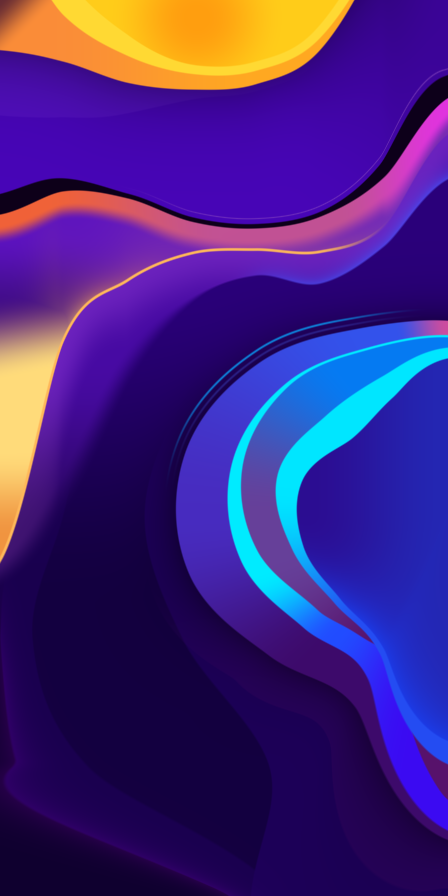
A WebGL 1 fragment shader for this background:

```glsl
precision highp float;
uniform vec2 u_resolution;

// Smooth step that also accepts falling ranges
float ramp(float a, float b, float x) {
  float t = clamp((x - a) / (b - a), 0., 1.);
  return t * t * (3. - 2. * t);
}

// Cubic interpolation weights for knots at offsets t
vec4 weights(vec4 t) {
  t = abs(t);
  vec4 inner = 1. + t * t * (1.5 * t - 2.5);
  vec4 outer = 2. - t * (4. - t * (2.5 - .5 * t));
  return mix(mix(inner, outer, step(1., t)), vec4(0), step(2., t));
}

// Curve over 0..1 through eight evenly spaced heights
float curve(float x, vec4 a, vec4 b) {
  vec4 t = x * 7. - vec4(0, 1, 2, 3);
  vec4 wa = weights(t), wb = weights(t - 4.);
  return (dot(wa, a) + dot(wb, b)) / dot(wa + wb, vec4(1));
}

// Approximate signed distance past the curve
float edge(vec2 p, vec4 a, vec4 b) {
  float h = curve(p.x, a, b);
  float slope = (curve(p.x + .01, a, b) - h) / .01;
  return (p.y - h) * inversesqrt(1. + slope * slope);
}

float fill(float d) {
  float aa = 1. / u_resolution.x;
  return smoothstep(-aa, aa, d);
}

float line(float d, float width) {
  return fill(width - abs(d));
}

// Violet field with the golden pool at the top
vec3 goldenPool(vec2 p) {
  float pool = edge(p, vec4(.112, .138, .185, .2), vec4(.188, .112, -.13, -.5));
  float rim = edge(p, vec4(-.15, .035, .125, .165), vec4(.158, .085, -.14, -.5));
  float heart = rim + .02 + .05 * ramp(.45, .1, p.x);
  float fold = pool - .015 - .13 * ramp(.5, 0., p.x);
  vec3 col = vec3(.28, .02, .72) * (1. - .18 * ramp(.5, 1., p.x - .5 * p.y));
  col = mix(col, vec3(.33, .07, .75), .7 * fill(-fold) * ramp(.8, .3, p.x));
  col *= 1. - .3 * exp(-14. * max(pool, 0.));
  vec3 amber = mix(vec3(.98, .55, .22), vec3(1, .66, .13), ramp(.1, .6, p.x));
  amber = mix(vec3(.4, .17, .2), amber, ramp(0., .13, p.x + p.y));
  col = mix(col, amber, fill(-pool));
  col = mix(col, vec3(1, .85, .2), fill(-rim));
  float glow = ramp(.02, .2, length(p - vec2(.44, .04)));
  return mix(col, mix(vec3(1, .62, .06), vec3(1, .8, .1), glow), fill(-heart));
}

// Black, coral and purple ribbons crossing the middle
vec3 wave(vec3 col, vec2 p) {
  float ribbon = edge(p, vec4(.479, .427, .443, .495), vec4(.51, .484, .396, .219));
  float thread = edge(p, vec4(1.25, .755, .625, .565), vec4(.557, .562, .505, .3));
  float crest = ribbon + .01 + .035 * ramp(.2, .5, abs(p.x - .5));
  col = mix(col, vec3(.55, .3, .75), .6 * line(crest + .012, .001) * ramp(.25, .5, p.x));
  col = mix(col, vec3(.05, 0, .1), fill(crest));
  vec3 coral = mix(vec3(.94, .38, .22), vec3(.76, .32, .58), ramp(.1, .5, p.x));
  coral = mix(coral, vec3(.88, .2, .87), ramp(.75, 1., p.x));
  vec3 purple = mix(vec3(.36, .07, .75), vec3(.47, .17, .7), ramp(.1, .6, p.x));
  purple *= 1. - .3 * ramp(.52, .7, p.y) * ramp(.35, .1, p.x);
  vec3 body = mix(coral, purple, ramp(.025, .065, ribbon));

  // Molten gold at the left, narrowing into a thread
  vec3 gold = mix(vec3(.94, .58, .25), vec3(1, .86, .48), ramp(.3, .1, abs(p.y - .9)));
  float molten = ramp(.66, .85, p.y + .2 * p.x);
  float sheen = .6 * exp(30. * min(thread, 0.)) * ramp(.45, .15, p.x);
  body = mix(body, gold, max(molten, sheen));
  vec3 under = mix(vec3(.42, .13, .74), vec3(.28, .04, .64), ramp(0., .13, thread));
  under *= 1. - .4 * ramp(.8, 1.2, p.y);
  body = mix(body, under, fill(thread));
  body = mix(body, vec3(1, .72, .35), line(thread, .003) * ramp(.88, .7, p.x));
  return mix(col, body, fill(ribbon));
}

// Dark lower field with faint overlapping layers
vec3 depths(vec3 col, vec2 p) {
  vec2 side = vec2(p.y * .5, p.x);
  float shore = edge(p, vec4(1.28, 1.1, .82, .67), vec4(.615, .633, .55, .4));
  float fold = edge(side, vec4(1, .8, .65, .43), vec4(.323, .409, .602, .56));
  float bank = edge(side, vec4(.4, .35, .28, .21), vec4(.143, .073, .2, .63));
  float abyss = bank + .07;
  float low = ramp(1.25, 1.55, p.y);
  col = mix(col, vec3(.28, .3, .95), .8 * exp(60. * min(shore, 0.)) * ramp(.5, .7, p.x));
  vec3 navy = mix(vec3(.165, 0, .48), vec3(.075, 0, .25), ramp(.6, 1.35, p.y));
  navy = mix(navy, vec3(.125, 0, .38), .7 * fill(fold) * ramp(.8, 1.1, p.y));
  navy = mix(navy, vec3(.11, 0, .34), .6 * fill(-bank));
  navy *= 1. - .4 * fill(-abyss) * low;
  navy += vec3(.09, 0, .1) * exp(-45. * abs(abyss)) * low;
  float soft = .025 * ramp(.5, .25, p.x) + .003;
  return mix(col, navy, ramp(-soft, soft, shore));
}

// Nested luminous shells around the right side
vec3 shells(vec3 col, vec2 p) {
  vec2 v = vec2(1. - p.x, p.y - 1.146);
  float a = atan(v.x, -v.y) / 3.14159;
  vec2 q = vec2(a, length(v));
  float shell = edge(q, vec4(.43, .458, .539, .602), vec4(.594, .51, .479, .729));
  float band = edge(q, vec4(.398, .411, .464, .495), vec4(.474, .411, .411, .708));
  float hollow = band + .005 + .045 * ramp(.2, .7, a);
  float lip = edge(q, vec4(.37, .339, .349, .39), vec4(.357, .323, .349, .56));
  float core = edge(q, vec4(.346, .286, .271, .333), vec4(.331, .307, .333, .508));

  // Outer halo and fine arcs
  col = mix(col, vec3(.17, .01, .36), .7 * fill(.085 - shell) * ramp(.55, .75, a));
  col *= 1. - .35 * exp(-22. * max(shell, 0.));
  float arc = ramp(.03, .2, a) * ramp(.48, .32, a);
  col = mix(col, vec3(.05, .5, .85), arc * line(shell - .024, .002));
  col = mix(col, vec3(.2, .2, .65), .6 * arc * line(shell - .011, .002));

  // Layers from the outside in
  vec3 tint = mix(vec3(.2, .32, .92), vec3(.28, .17, .75), ramp(.15, .5, a));
  tint = mix(tint, vec3(.24, .04, .42), ramp(.5, .76, a));
  tint = mix(tint, vec3(.8, .3, .62), ramp(.09, 0., a));
  col = mix(col, tint, fill(-shell));
  tint = mix(vec3(0, .92, 1), vec3(.13, .3, 1), ramp(.6, .76, a));
  tint = mix(tint, vec3(.23, .04, .95), ramp(.76, .95, a));
  col = mix(col, tint, fill(-band));
  tint = mix(vec3(.02, .48, .95), vec3(.4, .25, .6), ramp(.2, .5, a));
  tint = mix(tint, vec3(.34, .07, .42), ramp(.58, .85, a));
  col = mix(col, tint, fill(-hollow));
  tint = mix(vec3(0, .9, 1), vec3(.14, .3, .95), ramp(.45, .8, a));
  col = mix(col, tint, fill(-lip));
  tint = mix(vec3(.17, .05, .57), vec3(.14, .15, .7), ramp(.68, 1., p.x));
  float rim = .8 * exp(18. * min(core, 0.)) * ramp(.5, .8, a);
  return mix(col, mix(tint, vec3(.1, .25, .95), rim), fill(-core));
}

void main() {
  vec2 uv = gl_FragCoord.xy / u_resolution;
  vec2 p = vec2(uv.x, 2. - 2. * uv.y);
  vec3 col = wave(goldenPool(p), p);
  gl_FragColor = vec4(shells(depths(col, p), p), 1);
}
```
